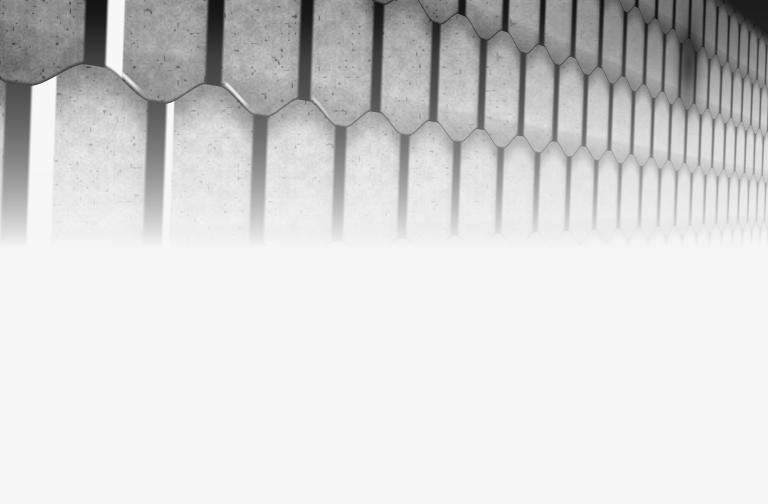
This background is drawn by a Shadertoy shader. Its source:

```glsl
float hash(vec2 p) {
    return fract(sin(dot(p, vec2(127.1, 311.7))) * 43758.5453);
}

float noise(vec2 p) {
    vec2 i = floor(p), f = fract(p);
    f = f * f * (3.0 - 2.0 * f);
    return mix(mix(hash(i), hash(i + vec2(1, 0)), f.x),
               mix(hash(i + vec2(0, 1)), hash(i + vec2(1, 1)), f.x), f.y);
}

// Signed offset from the nearest tile centre; odd rows shift by half a tile
float tileOffset(float column, float row) {
    return fract(column + 0.5 - 0.5 * mod(row, 2.0)) - 0.5;
}

// Height of the chamfered lower edge of a row
float chamfer(float column, float row) {
    float t = clamp((abs(tileOffset(column, row)) - 0.08) / 0.34, 0.0, 1.0);
    return 0.15 * mix(t, smoothstep(0.0, 1.0, t), 0.5);
}

float wall(vec2 p) {
    float depth = 1.0 - p.y;
    float x = p.x + 0.035 * (depth - 0.18);

    // Perspective columns and rows
    float span = 1.946 - x;
    float column = 11.3 / span - 5.92;
    float slope = (0.419 - depth) / span;
    float level = (slope - 0.132) / 0.212;
    float row = floor(level);
    if (level - row < chamfer(column, row)) row -= 1.0;

    float offset = tileOffset(column, row);
    float height = level - row;
    float rise = height - chamfer(column, row);
    float drop = 1.0 + chamfer(column, row + 1.0) - height;
    float blur = 0.012 + 0.005 * max(column, 0.0);

    // Concrete face, lower bevel and contact shadow
    float face = 0.63 + 0.19 * smoothstep(0.0, 0.3, depth);
    face -= 0.12 * exp(-5.0 * x) * (1.0 - smoothstep(0.1, 0.3, depth));
    face -= 0.17 * (1.0 - smoothstep(0.0, 0.3, height)) + 0.06 * (1.0 - smoothstep(0.26, 0.31, height));
    face *= mix(0.72, 1.0, smoothstep(0.0, 0.25, drop));
    face -= 0.08 * smoothstep(0.25, 0.43, offset);

    // Grain and pits
    float near = 1.0 - smoothstep(0.7, 1.4, x);
    face += (0.09 * noise(p * 260.0) + 0.08 * noise(p * 60.0) - 0.085) * (0.3 + 0.7 * near);
    face -= 0.22 * near * smoothstep(0.84, 0.95, noise(p * 150.0 + 40.0));

    // Sunlit left sides and chamfer rims
    float sideWidth = 0.16 * (1.0 - smoothstep(0.3, 1.8, column));
    float lit = 1.0 - smoothstep(-0.01, 0.01, offset + 0.42 - sideWidth);
    lit *= step(0.0, column) * step(column, 1.5);
    float rim = smoothstep(0.015, 0.03, rise) * (1.0 - smoothstep(0.04, 0.055, rise));
    rim *= smoothstep(-0.42, -0.36, offset) * (1.0 - smoothstep(-0.22, -0.1, offset));
    rim *= step(0.5, column) * (1.0 - smoothstep(2.0, 3.5, column));
    face = mix(face, 0.97, max(lit, 0.85 * rim));
    face *= mix(0.4, 1.0, smoothstep(0.0, 0.022, rise));

    // Dark slots between tiles
    float slot = 0.08 + 0.13 * smoothstep(0.0, 0.14, depth);
    float tone = mix(face, slot, smoothstep(-blur, blur, abs(offset) - 0.42));

    // Far shade, stain and roof corner
    tone *= 1.0 - 0.35 * smoothstep(1.0, 1.45, x) * (1.0 - smoothstep(0.0, 0.3, depth));
    vec2 stain = (vec2(x, depth) - vec2(1.365, 0.13)) / vec2(0.022, 0.08);
    tone *= 1.0 - 0.65 * exp(-dot(stain, stain));
    tone = mix(tone, 0.11, smoothstep(0.76, 0.83, slope));

    // Mist rising from the blank lower half
    float mist = pow(clamp(depth / 0.492, 0.0, 1.0), 2.0);
    return mix(tone, 0.963, mist);
}

void mainImage(out vec4 fragColor, in vec2 fragCoord) {
    // Average a 3 by 3 grid of samples for smooth edges
    float tone = 0.0;
    for (int i = 0; i < 9; i++) {
        vec2 jitter = (vec2(i % 3, i / 3) - 1.0) / 3.0;
        vec2 p = (fragCoord + jitter) / iResolution.xy;
        tone += wall(p * vec2(1.524, 1.0));
    }
    fragColor = vec4(vec3(tone / 9.0), 1.0);
}
```
